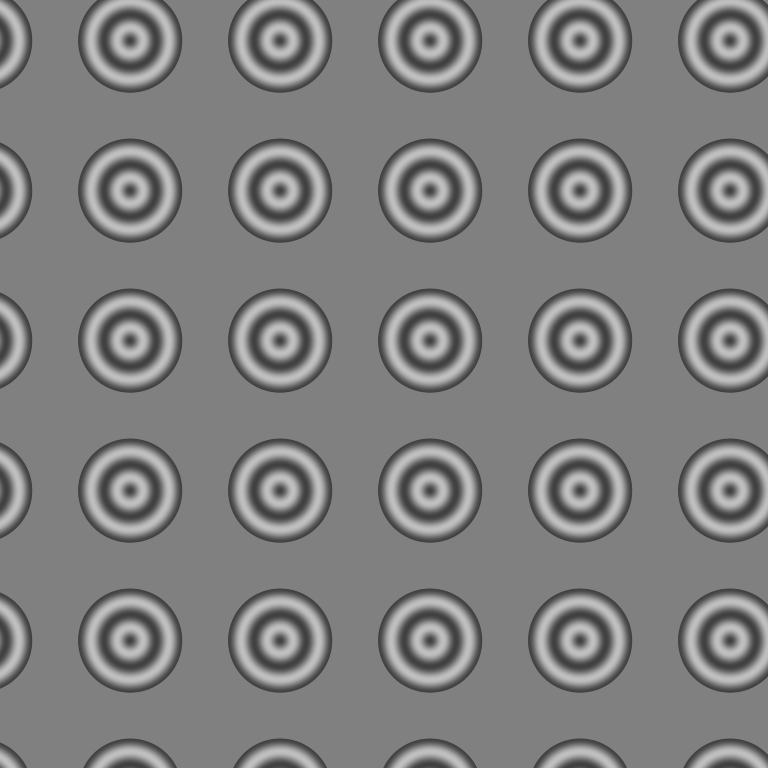
Give the GLSL for this pattern, as a three.js fragment shader.

```glsl
// Square grid of grey discs on a flat mid-grey ground, cropped by the canvas.
// Each disc holds two soft rings: a cosine of the distance to its centre,
// running dark at the centre, at half the radius and at the rim.

varying vec2 vUv;

const float TAU = 6.2831853;

const float PITCH = 0.1953;                 // 5.12 repeats each way
const vec2 ANCHOR = vec2(0.3648, 0.5565);   // centre of one disc
const float RADIUS = 0.0678;
const float RING_COUNT = 2.0;
const float EDGE_SOFTNESS = 0.0008;

const float GROUND_GREY = 0.502;
const float RING_CONTRAST = 0.25;

// Offset from the centre of the nearest grid cell.
vec2 cellOffset(vec2 point, vec2 anchor, float pitch) {
  return (fract((point - anchor) / pitch + 0.5) - 0.5) * pitch;
}

// Smooth light and dark rings, dark at the centre and the rim.
float ringGrey(float dist, float radius, float count, float base, float contrast) {
  return base - contrast * cos(TAU * count * dist / radius);
}

// 1 inside the disc, 0 outside, with a narrow blend at the rim.
float discMask(float dist, float radius, float softness) {
  return 1.0 - smoothstep(radius - softness, radius + softness, dist);
}

void main() {
  float dist = length(cellOffset(vUv, ANCHOR, PITCH));
  float rings = ringGrey(dist, RADIUS, RING_COUNT, GROUND_GREY, RING_CONTRAST);
  float grey = mix(GROUND_GREY, rings, discMask(dist, RADIUS, EDGE_SOFTNESS));
  gl_FragColor = vec4(vec3(grey), 1.0);
}
```
